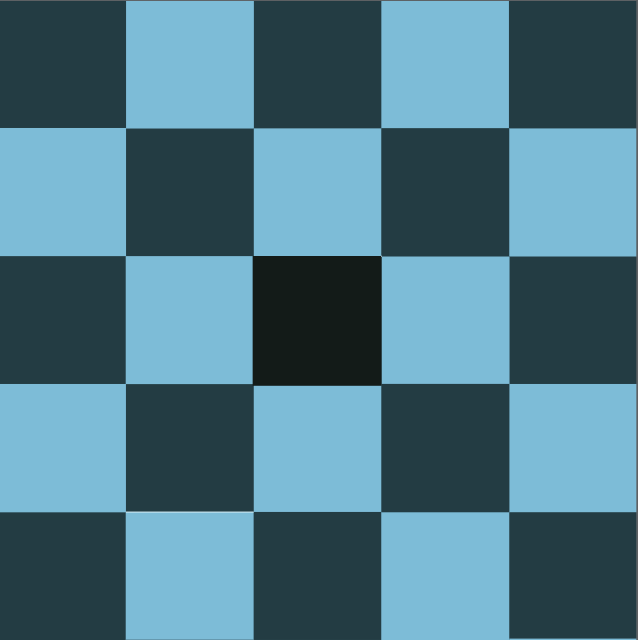
Write a WebGL 2 fragment shader that draws this pattern.

```glsl
#version 300 es
precision highp float;
// Five by five checkerboard of blue and slate tiles with a black centre and faint seam flaws.

uniform vec2 u_resolution;
out vec4 fragColor;

const vec3 SLATE = vec3(0.137, 0.236, 0.262);
const vec3 SKY = vec3(0.492, 0.736, 0.845);
const vec3 BLACK = vec3(0.074, 0.106, 0.094);
const vec3 FRAME = vec3(0.37, 0.38, 0.39);
const vec3 GLINT = vec3(0.88, 0.95, 0.97);

const vec2 PITCH = vec2(0.2003, 0.1999);
const vec2 ORIGIN = vec2(-0.003, 0.0);
const float EDGE_JITTER = 0.005;              // in tiles
const vec2 CENTRE_MIN = vec2(0.3960, 0.3972);
const vec2 CENTRE_MAX = vec2(0.5980, 0.6000);
const vec2 FRAME_START = vec2(0.9974, 0.9985);
const float GLINT_HALF = 0.0007;
const float SLIVER_HEIGHT = 0.0022;

float hash(vec2 p) {
    return fract(sin(dot(p, vec2(127.1, 311.7))) * 43758.5453);
}

// Antialiased coverage of an axis-aligned box.
float box(vec2 p, vec2 lo, vec2 hi, vec2 pixel) {
    vec2 overlap = min(p + 0.5 * pixel, hi) - max(p - 0.5 * pixel, lo);
    vec2 cover = clamp(overlap / pixel, 0.0, 1.0);
    return cover.x * cover.y;
}

// Share of dark tile, with each tile edge shifted slightly.
float checker(vec2 p, vec2 pixel) {
    vec2 grid = (p - ORIGIN) / PITCH;
    vec2 line = floor(grid + 0.5);
    vec2 tile = floor(grid);
    vec2 shift = vec2(hash(vec2(line.x, tile.y)),
                      hash(vec2(tile.x, line.y) + 19.0)) - 0.5;
    vec2 fromEdge = (grid - line - EDGE_JITTER * shift) * PITCH;
    vec2 side = clamp(fromEdge / (0.5 * pixel), -1.0, 1.0);
    float parity = 1.0 - 2.0 * mod(line.x + line.y, 2.0);
    return 0.5 + 0.5 * parity * side.x * side.y;
}

void main() {
    vec2 pixel = 1.0 / u_resolution;
    vec2 p = gl_FragCoord.xy * pixel;

    // Tiles and the slightly oversized centre
    vec3 color = mix(SKY, SLATE, checker(p, pixel));
    color = mix(color, BLACK, box(p, CENTRE_MIN, CENTRE_MAX, pixel));

    // Bright hairline below one tile and a speck at the centre's corner
    vec2 seam = ORIGIN + PITCH;
    vec2 corner = ORIGIN + 3.0 * PITCH;
    float glint = box(p, seam - vec2(0.0, GLINT_HALF),
                      seam + vec2(PITCH.x, GLINT_HALF), pixel);
    glint = max(glint, box(p, corner - GLINT_HALF, corner + GLINT_HALF, pixel));
    color = mix(color, GLINT, glint);

    // Sliver of the next row under the last tile
    float sliverLeft = ORIGIN.x + 4.0 * PITCH.x;
    color = mix(color, SKY, box(p, vec2(sliverLeft, 0.0), vec2(1.0, SLIVER_HEIGHT), pixel));

    // Thin grey border at the right and top
    float inside = box(p, vec2(0.0), FRAME_START, pixel);
    fragColor = vec4(mix(FRAME, color, inside), 1.0);
}
```
